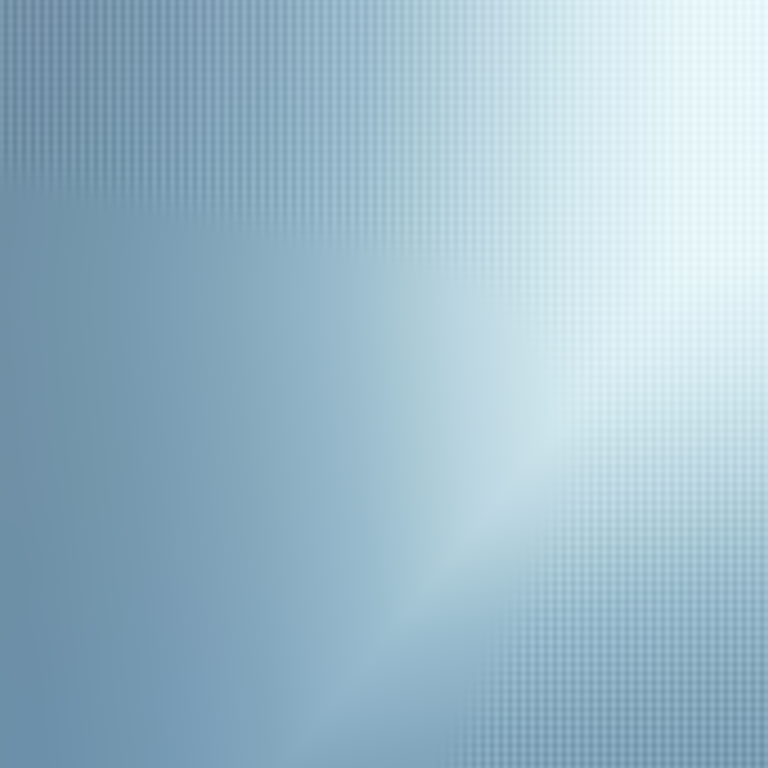
Write a WebGL 2 fragment shader that draws this background.

```glsl
#version 300 es
precision highp float;
// Pale blue folded light gradient with a fine woven grid around a smooth corner.
uniform vec2 u_resolution;
out vec4 outColor;

const float TAU = 6.2831853;
const float WEAVE_COUNT = 85.333;

// Seven evenly spaced tones, from slate blue to icy white
vec3 iceRamp(float t) {
    vec3 tones[7] = vec3[7](
        vec3(0.435, 0.565, 0.645), vec3(0.465, 0.60, 0.685),
        vec3(0.52, 0.655, 0.735), vec3(0.60, 0.735, 0.80),
        vec3(0.73, 0.84, 0.88), vec3(0.835, 0.92, 0.945),
        vec3(0.905, 0.965, 0.975));
    float k = clamp(t / 0.15, 0.0, 5.999);
    int i = int(k);
    return mix(tones[i], tones[i + 1], fract(k));
}

// Minimum of two slopes with a rounded crease of width w
float softMin(float a, float b, float w) {
    float h = max(w - abs(a - b), 0.0) / w;
    return min(a, b) - 0.25 * h * h * w;
}

// Light rises to the right, then folds down along a diagonal ridge
float foldedLight(vec2 p) {
    float upper = 0.06 * smoothstep(0.6, 1.0, p.y) * (1.0 - p.x);
    float left = p.x - upper - 0.09 * max(0.6 - p.y, 0.0);
    float below = 0.25 + 1.08 * (p.y - 0.2 * (p.x - 0.65));
    float crease = mix(0.012, 0.07, smoothstep(0.3, 0.8, p.y));
    return softMin(left, below, crease);
}

// Signed distance to the smooth lower left area with its rounded corner
float cornerDistance(vec2 p, float radius) {
    float top = (p.y - 0.77 + 0.2 * p.x) / 1.02;
    float side = (p.x - 0.58 - 0.42 * p.y) / 1.085;
    vec2 q = vec2(top, side) + radius;
    return length(max(q, 0.0)) + min(max(q.x, q.y), 0.0) - radius;
}

// Crossed soft threads; the horizontal ones carry their own weight
float weave(vec2 p, float count, float crossWeight) {
    float vertical = cos(TAU * (p.x * count - 0.17));
    float horizontal = cos(TAU * p.y * count);
    return vertical + crossWeight * horizontal;
}

void main() {
    vec2 p = gl_FragCoord.xy / u_resolution;
    float light = foldedLight(p);
    vec3 color = iceRamp(light);

    // Faint teal and blue bands, with a cooler lower left
    float band = cos(TAU * (light - 0.51) / 0.2);
    color += band * vec3(-0.001, 0.001, -0.003);
    color += vec3(-0.012, 0.0, 0.016) * (1.0 - smoothstep(0.0, 0.45, p.y)) * (1.0 - p.x);
    color += vec3(0.015, 0.002, 0.008) * smoothstep(0.7, 1.0, p.y) * (1.0 - p.x);

    // Threads fade toward the smooth area and in the brightest light
    float mask = smoothstep(-0.03, 0.05, cornerDistance(p, 0.3));
    float strength = mix(0.036, 0.012, smoothstep(0.2, 0.9, light));
    float crossWeight = mix(0.2, 0.55, smoothstep(0.3, 0.8, p.x));
    color += mask * strength * weave(p, WEAVE_COUNT, crossWeight);

    outColor = vec4(clamp(color, 0.0, 1.0), 1.0);
}
```
